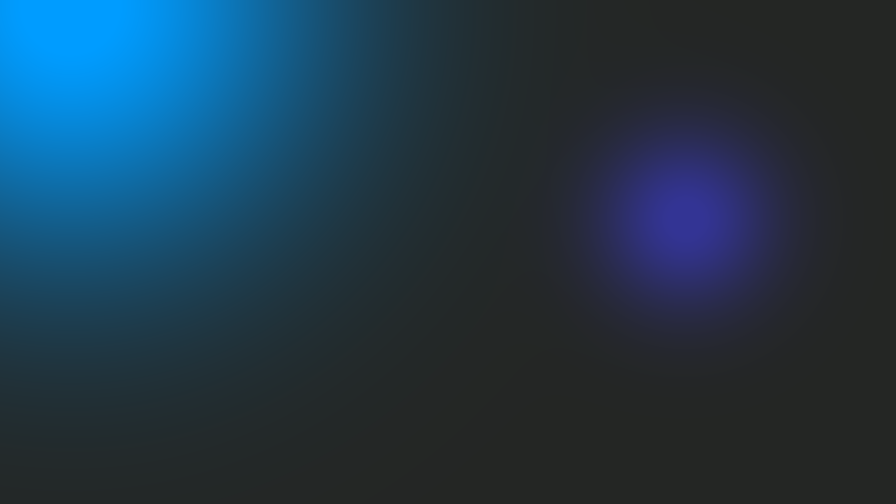
A WebGL 1 fragment shader for this background:

```glsl
precision highp float;

uniform vec2 u_resolution;

// Soft round falloff with a slightly flattened core
float glow(vec2 point, vec2 center, float radius, float strength) {
  vec2 offset = (point - center) / radius;
  return min(strength * exp(-dot(offset, offset)), 1.0);
}

void main() {
  // Canvas heights as units, origin at the lower left
  vec2 point = gl_FragCoord.xy / u_resolution.y;

  vec3 charcoal = vec3(0.141, 0.149, 0.141);
  vec3 azure = vec3(0.0, 0.612, 1.0);
  vec3 indigo = vec3(0.2, 0.204, 0.58);

  // Wide corner light, then the small orb on the right
  float cornerLight = glow(point, vec2(0.14, 0.99), 0.488, 1.04);
  float orbLight = glow(point, vec2(1.361, 0.565), 0.17, 1.04);

  vec3 color = mix(charcoal, azure, cornerLight);
  color = mix(color, indigo, orbLight);

  gl_FragColor = vec4(color, 1.0);
}
```
